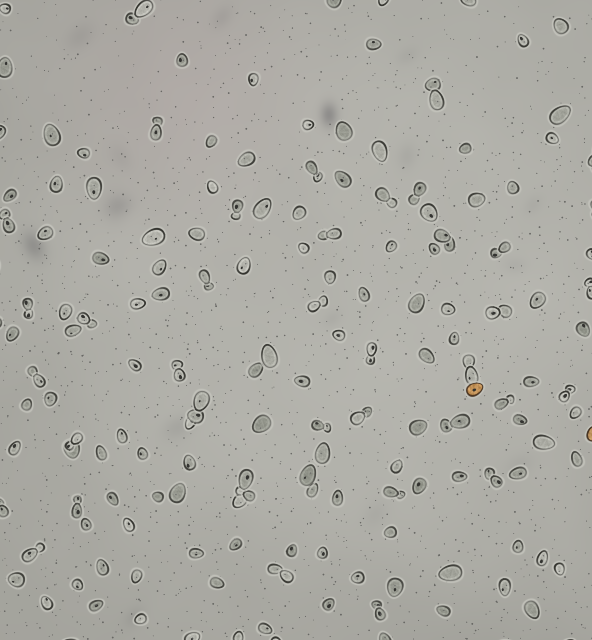
A WebGL 2 fragment shader for this pattern:

```glsl
#version 300 es
precision highp float;
// Draws a bright-field microscope view of budding yeast cells among fine specks.
uniform vec2 u_resolution;
out vec4 fragColor;

vec4 hash4(vec2 cell) {
    vec4 h = fract(cell.xyxy * vec4(0.1031, 0.1030, 0.0973, 0.1099));
    h += dot(h, h.wzxy + 33.33);
    return fract((h.xxyz + h.yzzw) * h.zywx);
}

mat2 rotation(float angle) {
    float c = cos(angle), s = sin(angle);
    return mat2(c, s, -s, c);
}

// Coverage of a shape from its signed distance, about one pixel soft.
float cover(float dist) {
    float soft = 0.6 / u_resolution.y;
    return 1.0 - smoothstep(-soft, soft, dist);
}

float eggDistance(vec2 q, vec2 radii) {
    q.x *= 1.0 + 0.16 * q.y / radii.y;
    float k = length(q / radii);
    return k * (k - 1.0) / max(length(q / (radii * radii)), 1e-4);
}

// Slow mottling of the light from layered sines.
float mottle(vec2 p) {
    float sum = 0.0, gain = 0.5;
    for (int i = 0; i < 4; i++) {
        sum += gain * sin(p.x + 1.7 * sin(p.y)) * sin(p.y + 1.3);
        p = rotation(0.9) * p * 1.9 + 2.1;
        gain *= 0.55;
    }
    return sum;
}

vec3 backdrop(vec2 p) {
    float edge = smoothstep(0.25, 0.75, length(p - vec2(0.54, 0.58)));
    vec3 color = vec3(0.703, 0.701, 0.675) - 0.062 * edge + 0.015 * mottle(p * 7.0);
    // Faint pink patch at the upper left
    float pink = exp(-dot(p - vec2(0.28, 0.86), p - vec2(0.28, 0.86)) * 30.0);
    color -= pink * vec3(0.012, 0.032, 0.022);
    // Out-of-focus smudges
    for (int i = 0; i < 16; i++) {
        vec4 h = hash4(vec2(i, 71));
        vec2 q = rotation(h.z * 6.28) * (p - h.xy * vec2(0.93, 1.0));
        q /= vec2(0.015, 0.022) * (0.7 + 0.6 * h.w);
        color -= vec3(0.13, 0.13, 0.115) * (0.2 + 0.9 * pow(h.z, 5.0)) * exp(-dot(q, q));
    }
    return color;
}

vec3 addSpecks(vec3 color, vec2 p) {
    for (int layer = 0; layer < 4; layer++) {
        vec2 g = rotation(0.4 + float(layer) * 1.1) * p * 30.0 + 60.0;
        vec4 h = hash4(floor(g) + float(layer) * 137.0);
        float dist = length(fract(g) - 0.1 - 0.8 * h.xy) / 30.0;
        float density = 0.74 - 0.3 * smoothstep(0.6, 1.0, p.y) + 0.25 * mottle(p * 9.0 + 4.0);
        float speck = cover(dist - 0.0006 - 0.0008 * h.w * h.w);
        color = mix(color, vec3(0.36, 0.36, 0.35), 0.85 * speck * step(h.z, density));
    }
    return color;
}

vec3 addYeast(vec3 color, vec2 q, vec2 radii, vec4 h, float stain) {
    vec2 e = rotation(h.x * 6.28) * q;
    float dist = eggDistance(e, radii);
    vec4 extra = fract(h * 17.3);
    // Pale halo, then the grey body with a lighter inner rim and cloudy plasma
    color = mix(color, vec3(0.77, 0.77, 0.74), 0.85 * exp(-pow((dist - 0.0028) / 0.0014, 2.0)));
    vec3 body = mix(vec3(0.55, 0.56, 0.52), vec3(0.70, 0.70, 0.67), extra.x);
    body += 0.06 * mottle(e * 420.0 + h.yz * 40.0);
    body += 0.09 * exp(-pow((dist + 0.003) / 0.0014, 2.0));
    body = mix(body, vec3(0.78, 0.56, 0.30) + 0.15 * mottle(e * 350.0), stain);
    color = mix(color, body, 0.95 * cover(dist));
    // Dark nucleus and a small granule
    vec2 spot = (h.zw - 0.5) * radii * 0.9;
    float nucleus = cover(eggDistance(e - spot, vec2(0.0017, 0.0024) * (0.7 + 0.8 * extra.y)));
    float granule = cover(length(e + spot * 0.8) - 0.001);
    float inside = cover(dist + 0.001);
    color = mix(color, vec3(0.2, 0.2, 0.19), inside * nucleus * step(extra.z, 0.6));
    color = mix(color, vec3(0.38), 0.8 * inside * granule * step(extra.w, 0.6));
    // Outline, darker and thicker on the shaded side
    float shade = dot(q / max(length(q), 1e-5), vec2(cos(h.y * 9.0), sin(h.y * 9.0)));
    vec3 wall = vec3(0.33, 0.33, 0.31) - 0.13 * shade;
    wall = mix(wall, vec3(0.22, 0.13, 0.06), stain);
    float line = cover(abs(dist) - 0.00105 - 0.0003 * shade);
    return mix(color, wall, (0.8 + 0.2 * extra.x) * line);
}

vec3 addColony(vec3 color, vec2 p) {
    vec2 home = floor(p * 16.0);
    for (int y = -1; y <= 1; y++)
    for (int x = -1; x <= 1; x++) {
        vec2 cell = home + vec2(x, y);
        vec4 place = hash4(cell + 19.0), form = hash4(cell + 211.0);
        vec2 center = (cell + place.xy) / 16.0;
        if (place.z > mix(0.74, 0.32, smoothstep(0.78, 0.88, center.y))) continue;
        vec2 radii = (0.0070 + 0.0048 * pow(place.w, 3.0)) * vec2(1.0, 1.15 + 0.45 * form.y);
        // About a quarter of the cells carry a bud
        vec4 budForm = hash4(cell + 433.0);
        if (budForm.x < 0.24) {
            float size = radii.x * (0.72 + 0.25 * budForm.y);
            vec2 offset = vec2(0.0, radii.y + size * 0.95) * rotation(form.x * 6.28);
            color = addYeast(color, p - center - offset, size * vec2(1.0, 1.2), budForm.zwyx, 0.0);
        }
        color = addYeast(color, p - center, radii, form, 0.0);
    }
    return color;
}

void main() {
    vec2 p = gl_FragCoord.xy / u_resolution.y;
    vec3 color = addColony(addSpecks(backdrop(p), p), p);
    // Two amber-stained cells, one cut by the right edge
    color = addYeast(color, p - vec2(0.742, 0.392), vec2(0.009, 0.013), vec4(0.18, 0.5, 0.6, 0.4), 0.9);
    color = addYeast(color, p - vec2(0.926, 0.322), vec2(0.008, 0.011), vec4(0.02, 0.3, 0.4, 0.6), 0.8);
    fragColor = vec4(color, 1.0);
}
```
